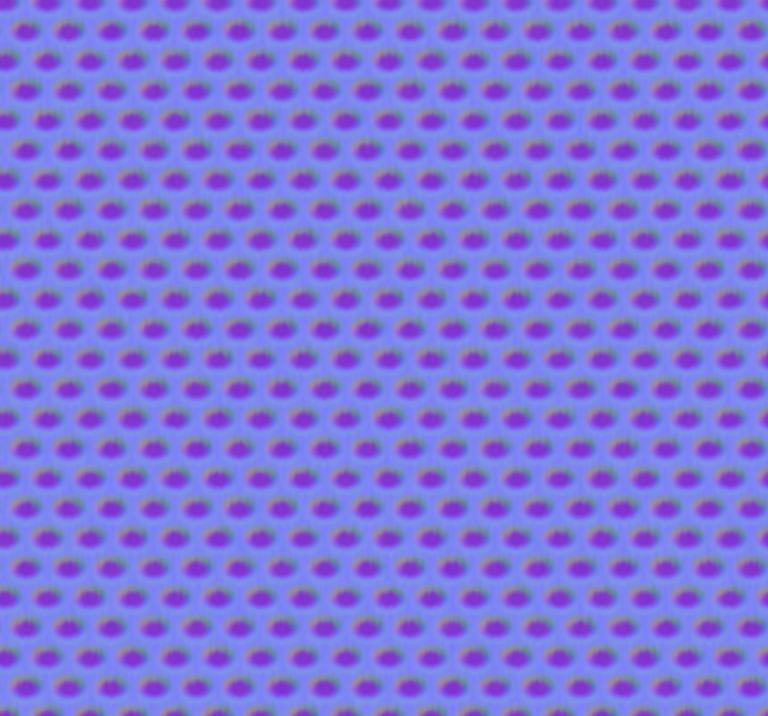
Reproduce this texture map procedurally as a Shadertoy shader.

```glsl
// Tangent-space normal map of a staggered grid of oval dimples, 18 across by 24 rows.
// Each dimple layers a cyan halo, a purple core, a soft grey-green upper rim and a red
// side tilt; wrapping gradient noise adds fine vertical streaks.

float hash(vec2 p) {
    vec3 q = fract(p.xyx * vec3(0.1031, 0.1030, 0.0973));
    q += dot(q, q.yzx + 33.33);
    return fract((q.x + q.y) * q.z);
}

// Gradient at a lattice corner, wrapped to the period, dotted with the offset
float cornerSlope(vec2 corner, vec2 offset, vec2 period) {
    float angle = 6.2832 * hash(mod(corner, period));
    return dot(vec2(cos(angle), sin(angle)), offset);
}

float gradientNoise(vec2 p, vec2 period) {
    vec2 i = floor(p), f = p - i;
    vec2 w = f * f * f * (f * (f * 6.0 - 15.0) + 10.0);
    vec2 e = vec2(1.0, 0.0);
    float low = mix(cornerSlope(i, f, period), cornerSlope(i + e, f - e, period), w.x);
    float high = mix(cornerSlope(i + e.yx, f - e.yx, period),
                     cornerSlope(i + 1.0, f - 1.0, period), w.x);
    return mix(low, high, w.y);
}

// Soft ring centred on the given radius
float ring(float r, float radius, float width) {
    float t = (r - radius) / width;
    return exp(-t * t);
}

// Lays one dimple over the surface; d is the offset from its centre in column widths
vec3 addDimple(vec3 color, vec2 d, float variation) {
    vec2 q = d / (vec2(0.37, 0.28) * (0.98 + 0.04 * variation));
    float r = length(q);
    vec2 dir = q / max(r, 0.001);

    // Faint halo all round, stronger below
    float below = smoothstep(0.1, 0.9, -dir.y);
    color = mix(color, vec3(0.48, 0.59, 0.88), ring(r, 1.22, 0.26) * (0.3 + 0.5 * below));

    // Purple core, domed above and flatter below
    vec2 c = q + vec2(0.0, 0.12);
    c.y *= c.y < 0.0 ? 1.2 : 0.95;
    color = mix(color, vec3(0.5, 0.21, 0.82), 1.0 - smoothstep(0.3, 1.1, length(c)));

    // Grey-green upper rim that fades into the core
    float upper = smoothstep(-0.25, 0.85, dir.y);
    color = mix(color, vec3(0.49, 0.58, 0.65), ring(r, 0.9, 0.3) * upper * (0.72 + 0.1 * variation));
    color += vec3(0.02, -0.02, -0.1) * ring(r, 0.6, 0.32) * upper;

    // Side tilt: warm on the left, teal on the right
    float side = ring(r, 0.82, 0.3) * smoothstep(-1.0, 0.3, dir.y);
    color.r -= 0.13 * dir.x * side;
    color.b -= 0.1 * abs(dir.x) * side;
    return color;
}

void mainImage(out vec4 fragColor, in vec2 fragCoord) {
    vec2 uv = fragCoord / iResolution.xy;
    vec2 grid = uv * vec2(18.0, 24.0) + vec2(-0.11, 0.06);

    // Fine vertical streaks and a broader mottling
    float streak = gradientNoise(uv * vec2(162.0, 36.0), vec2(162.0, 36.0));
    float mottle = gradientNoise(uv * vec2(18.0, 36.0), vec2(18.0, 36.0));

    vec3 color = vec3(0.5, 0.49, 0.99);
    for (int k = -1; k <= 1; k++) {
        float row = floor(grid.y + 0.5) + float(k);
        float x = grid.x - 0.5 * mod(row, 2.0);
        float column = floor(x + 0.5);
        vec2 d = vec2(x - column, (grid.y - row) * 0.7);
        d.y += 0.035 * streak;
        color = addDimple(color, d, hash(mod(vec2(column, row), vec2(18.0, 24.0))));
    }

    color += streak * vec3(0.025, 0.015, 0.015) + mottle * vec3(0.01, 0.02, -0.02);
    fragColor = vec4(clamp(color, 0.0, 1.0), 1.0);
}
```
